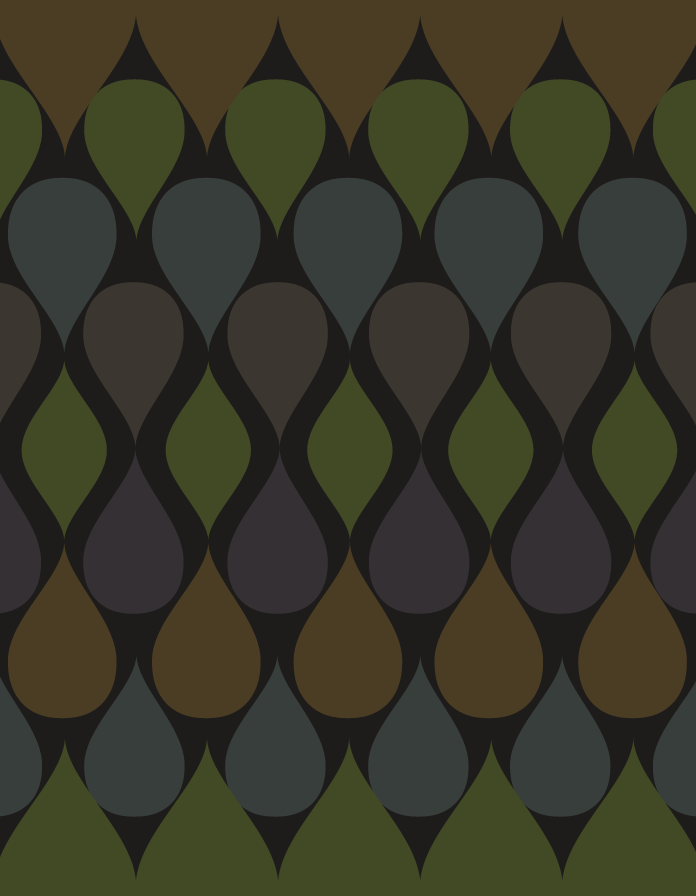
A Shadertoy shader for this pattern:

```glsl
// Staggered rows of teardrops on near-black, mirrored about a middle row of
// pointed leaves. Each shape is a half-width profile along its axis, repeated
// across in unit cells; edges are smoothed by averaging a grid of subsamples.

const vec3 INK   = vec3(0.117, 0.110, 0.105);
const vec3 GREEN = vec3(0.255, 0.290, 0.147);
const vec3 BROWN = vec3(0.294, 0.239, 0.139);
const vec3 SLATE = vec3(0.215, 0.243, 0.232);
const vec3 TAUPE = vec3(0.232, 0.217, 0.188);
const vec3 PLUM  = vec3(0.206, 0.189, 0.204);

float hash(vec2 p) {
    vec3 q = fract(p.xyx * vec3(0.1031, 0.1030, 0.0973));
    q += dot(q, q.yzx + 33.33);
    return fract((q.x + q.y) * q.z);
}

// S-shaped flank: 0 at the tip, 1 at the widest point
float flank(float t) {
    return smoothstep(0.0, 1.0, pow(clamp(t, 0.0, 1.0), 0.93));
}

// Offset from the nearest column axis, with a slight shift per column
float columnX(float x, float row, float shift) {
    float u = x - 0.008 - 0.5 * mod(row, 2.0);
    float column = floor(u + 0.5);
    return u - column - shift * (hash(vec2(column + 20.0, row + 3.0)) - 0.5);
}

// Teardrop: s runs from the tip through the widest point to the round cap
bool inDrop(float x, float s, float rise, float cap, float halfWidth) {
    if (s < 0.0 || s > rise + cap) return false;
    float grow = flank(s / rise);
    float t = max(s - rise, 0.0) / cap;
    float w = halfWidth * grow * pow(max(1.0 - pow(t, 2.3), 0.0), 1.0 / 2.3);
    return abs(x + 0.014 * grow) < w;   // the body leans off its tip
}

vec3 pattern(vec2 p) {
    bool upper = p.y > 0.0;
    float d = abs(p.y);
    vec3 col = INK;

    // Three rows of drops, growing outward from the middle
    if (inDrop(columnX(p.x, 1.0, 0.03), d, 0.796, 0.37, 0.353))
        col = upper ? TAUPE : PLUM;
    if (inDrop(columnX(p.x, 2.0, 0.02), d - 0.66, 0.837, 0.404, 0.382))
        col = upper ? SLATE : BROWN;
    if (inDrop(columnX(p.x, 3.0, 0.015), d - 1.453, 0.78, 0.361, 0.353))
        col = upper ? GREEN : SLATE;

    // Middle row of leaves, on the axes of the second row
    float leaf = 0.3 * flank(1.0 - abs(p.y + 0.015) / 0.64);
    if (abs(columnX(p.x, 2.0, 0.02)) < leaf) col = GREEN;

    // Outer borders: points that widen until they merge
    float border = 0.502 * flank((d - 2.036) / 1.051);
    if (abs(columnX(p.x, 4.0, 0.0)) < border) col = upper ? BROWN : GREEN;

    return col;
}

void mainImage(out vec4 fragColor, in vec2 fragCoord) {
    const int GRID = 4;
    vec3 sum = vec3(0.0);
    for (int j = 0; j < GRID; j++)
    for (int i = 0; i < GRID; i++) {
        vec2 jitter = (vec2(i, j) + 0.5) / float(GRID) - 0.5;
        // One unit is one column; the canvas is 6.305 units tall
        sum += pattern((fragCoord + jitter - 0.5 * iResolution.xy) / iResolution.y * 6.305);
    }
    fragColor = vec4(sum / float(GRID * GRID), 1.0);
}
```
